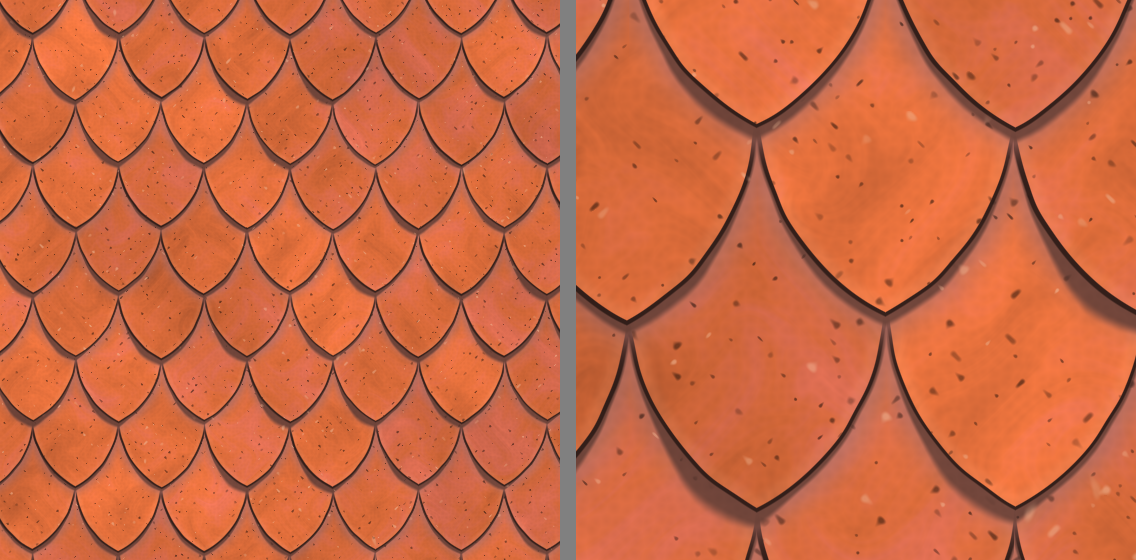
Left, the full canvas; right, a detail of the centre.
A Shadertoy shader for this texture:

```glsl
const vec2 PITCH = vec2(0.1531, 0.1153);   // column width, row height
const vec3 ORANGE = vec3(0.88, 0.43, 0.23);
const vec3 CORAL = vec3(0.81, 0.40, 0.30);
const vec3 DUSTY = vec3(0.69, 0.43, 0.39);
const vec3 BROWN = vec3(0.42, 0.26, 0.22);
const vec3 SOOT = vec3(0.20, 0.12, 0.10);
const vec3 CHALK = vec3(0.94, 0.72, 0.58);

float hash(vec2 p) {
    return fract(sin(dot(p, vec2(127.1, 311.7))) * 43758.5);
}

// Cellular noise: distance to the nearest seed, and that seed's random value
vec2 cells(vec2 p) {
    vec2 base = floor(p), nearest = vec2(9.0, 0.0);
    for (int y = -1; y <= 1; y++)
    for (int x = -1; x <= 1; x++) {
        vec2 id = base + vec2(x, y);
        vec2 seed = id + 0.15 + 0.7 * vec2(hash(id), hash(id + 31.7));
        float d = length(p - seed);
        if (d < nearest.x) nearest = vec2(d, hash(id + 73.3));
    }
    return nearest;
}

// Layered, warped sines in -1..1
float clouds(vec2 p) {
    float sum = 0.0, amp = 0.5;
    for (int i = 0; i < 5; i++) {
        p += 0.7 * sin(p.yx * 1.3 + float(i));
        sum += amp * sin(p.x) * sin(p.y + 1.0);
        p = mat2(1.5, 1.1, -1.1, 1.5) * p;
        amp *= 0.65;
    }
    return sum;
}

// Pointed tile: two arcs meeting at the tip (origin), straight sides above
float tileDistance(vec2 p) {
    return length(vec2(abs(p.x) + 0.0661, min(p.y - 0.127, 0.0))) - 0.1422;
}

vec3 clay(vec2 uv, vec2 id, float d) {
    float mottle = clouds(uv * 30.0 + 17.0 * hash(id + 4.0));
    float red = 0.5 * hash(id) + 0.6 * mottle + 0.25 * uv.x;
    vec3 c = mix(ORANGE, CORAL, smoothstep(0.2, 1.0, red));
    c *= 0.95 + 0.09 * hash(id + 9.0) + 0.11 * mottle;
    return c + vec3(0.02, 0.035, 0.04) * smoothstep(-0.010, -0.002, d);   // worn rim
}

// Soft ragged marks of varied size and strength, on a share of the cells
float marks(vec2 p, float share, float size) {
    vec2 c = cells(p + 0.09 * sin(p.yx * 7.0));
    float vary = fract(c.y * 57.0);
    float radius = size * (0.4 + 0.6 * vary * vary);
    return step(1.0 - share, c.y) * (0.4 + 0.6 * fract(c.y * 91.0))
        * (1.0 - smoothstep(0.25 * radius, radius, c.x));
}

void mainImage(out vec4 fragColor, in vec2 fragCoord) {
    vec2 uv = fragCoord / iResolution.y;
    float aa = 0.8 / iResolution.y;
    vec3 color = SOOT;
    float lit = 0.0;

    // Paint rows from the lowest layer up; each row overlaps the one below
    float firstRow = floor((uv.y - 0.4775) / PITCH.y) - 2.0;
    for (int i = 0; i < 4; i++) {
        float row = firstRow + float(i);
        float x = uv.x - 0.3646 - 0.5 * PITCH.x * mod(row, 2.0);
        vec2 id = vec2(floor(x / PITCH.x + 0.5), row);
        vec2 p = vec2(x - id.x * PITCH.x, uv.y - 0.4775 - row * PITCH.y);
        p += (vec2(hash(id + 2.0), hash(id + 5.0)) - 0.5) * vec2(0.002, 0.007);
        float d = tileDistance(p) + 0.0004 * sin(uv.x * 90.0 + 2.0 * sin(uv.y * 75.0));

        // Shadow is wider on the left and tapers toward the side corners
        float taper = 1.0 - smoothstep(0.4, 1.0, abs(p.x) / (0.5 * PITCH.x));
        float side = 1.0 - smoothstep(-0.03, 0.03, p.x);
        float band = 0.0035 + taper * mix(0.006 * hash(id + 6.0), 0.003 + 0.010 * hash(id + 8.0), side);
        float line = mix(0.0018, 0.0034, hash(id + 12.0) * (0.5 + 0.5 * side));
        float outside = max(d, 0.0);
        color = mix(color, DUSTY, 0.85 * exp(-pow(outside / 0.015, 2.0)));
        color = mix(color, BROWN, 0.93 * (1.0 - smoothstep(band * 0.7, band * 1.25, d)));
        color = mix(color, SOOT, 1.0 - smoothstep(line - aa, line + 1.5 * aa, d));

        float cover = 1.0 - smoothstep(-aa, aa, d);
        color = mix(color, clay(uv, id, d), cover);
        lit = mix(lit * smoothstep(0.0, band * 1.3, d), 1.0, cover);
    }

    // Broad weathering, grain, small dark pits, pale flecks and rare scuffs
    color *= 1.0 + 0.07 * clouds(uv * 9.0 + 2.0);
    color *= 0.975 + 0.05 * cells(uv * 150.0).x;
    color *= 1.0 - 0.5 * lit * marks(uv * 85.0, 0.28, 0.3);
    color = mix(color, CHALK, 0.6 * lit * marks(uv * 70.0 + 11.0, 0.10, 0.3));
    vec2 scuff = uv * vec2(26.0, 15.0) + 0.06 * sin(uv.yx * 110.0);
    color = mix(color, CHALK, 0.6 * lit * marks(scuff + 5.0, 0.035, 0.25));
    fragColor = vec4(color, 1.0);
}
```
